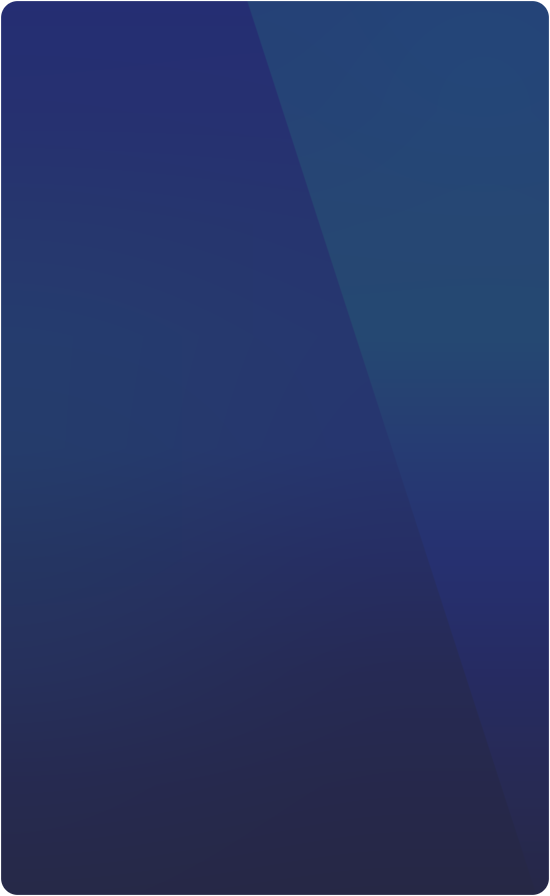
A Shadertoy shader for this background:

```glsl
const vec3 PAGE = vec3(1.0);
const float INSET = 0.002;          // card margin, in canvas widths
const float CORNER_RADIUS = 0.03;   // in canvas widths
const float DIVIDE_TOP = 0.449;     // where the diagonal meets the top edge
const float DIVIDE_SLOPE = 0.527;   // rightward drift over the full height
const vec2 GLOW_CENTER = vec2(0.88, 0.06);
const vec2 GLOW_SIZE = vec2(0.25, 0.16);
const vec3 GLOW_TINT = vec3(-0.006, 0.014, 0.008);

// Evenly spaced colours, from the top down
const int STOPS = 9;
const vec3 OUTER_RAMP[STOPS] = vec3[STOPS](
    vec3(0.145, 0.180, 0.450), vec3(0.148, 0.190, 0.440), vec3(0.150, 0.215, 0.430),
    vec3(0.145, 0.235, 0.430), vec3(0.145, 0.235, 0.420), vec3(0.145, 0.210, 0.385),
    vec3(0.150, 0.190, 0.360), vec3(0.150, 0.165, 0.315), vec3(0.150, 0.160, 0.280));
const vec3 INNER_RAMP[STOPS] = vec3[STOPS](
    vec3(0.145, 0.180, 0.450), vec3(0.150, 0.190, 0.445), vec3(0.150, 0.205, 0.435),
    vec3(0.150, 0.215, 0.435), vec3(0.150, 0.210, 0.435), vec3(0.150, 0.180, 0.390),
    vec3(0.150, 0.165, 0.330), vec3(0.150, 0.158, 0.295), vec3(0.150, 0.155, 0.270));
const vec3 SHEEN_RAMP[STOPS] = vec3[STOPS](
    vec3(0.145, 0.255, 0.465), vec3(0.148, 0.262, 0.460), vec3(0.150, 0.275, 0.450),
    vec3(0.145, 0.283, 0.445), vec3(0.150, 0.235, 0.450), vec3(0.150, 0.190, 0.440),
    vec3(0.150, 0.170, 0.385), vec3(0.152, 0.165, 0.330), vec3(0.150, 0.155, 0.280));

vec3 sampleRamp(vec3 ramp[STOPS], float depth) {
    float position = clamp(depth, 0.0, 1.0) * float(STOPS - 1);
    int index = min(int(position), STOPS - 2);
    return mix(ramp[index], ramp[index + 1], position - float(index));
}

float roundedBox(vec2 p, vec2 halfSize, float radius) {
    vec2 q = abs(p) - halfSize + radius;
    return length(max(q, 0.0)) + min(max(q.x, q.y), 0.0) - radius;
}

void mainImage(out vec4 fragColor, in vec2 fragCoord) {
    vec2 uv = fragCoord / iResolution.xy;
    float depth = 1.0 - uv.y;
    float pixel = 1.0 / iResolution.x;

    // Left panel: two vertical ramps blended sideways
    vec3 panel = mix(sampleRamp(OUTER_RAMP, depth),
                     sampleRamp(INNER_RAMP, depth),
                     smoothstep(0.0, 0.75, uv.x));

    // Right panel with a soft glow near its upper corner
    vec2 glowOffset = (vec2(uv.x, depth) - GLOW_CENTER) / GLOW_SIZE;
    vec3 sheen = sampleRamp(SHEEN_RAMP, depth)
               + GLOW_TINT * exp(-dot(glowOffset, glowOffset));

    // Diagonal divide
    float divide = uv.x - DIVIDE_TOP - DIVIDE_SLOPE * depth;
    vec3 color = mix(panel, sheen, smoothstep(-pixel, pixel, divide));

    // Rounded card on the page
    vec2 canvas = iResolution.xy * pixel;
    float card = roundedBox(fragCoord * pixel - 0.5 * canvas,
                            0.5 * canvas - INSET, CORNER_RADIUS);
    float coverage = clamp(0.5 - card / pixel, 0.0, 1.0);
    fragColor = vec4(mix(PAGE, color, coverage), 1.0);
}
```
